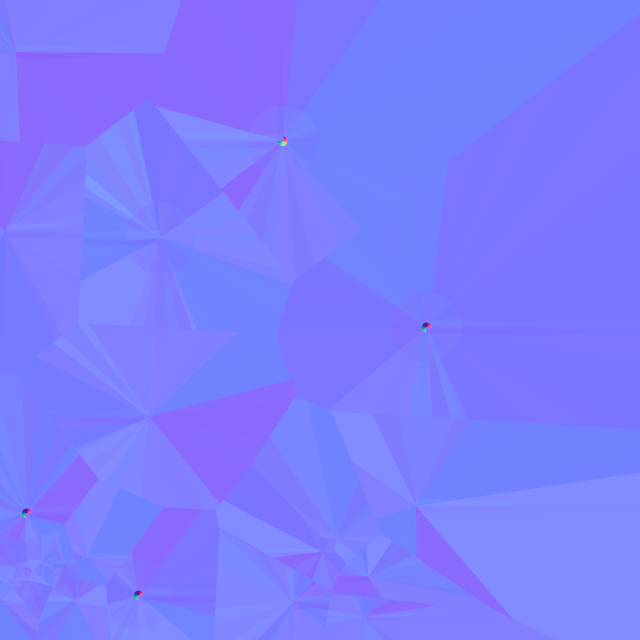
A WebGL 2 fragment shader for this texture map:

```glsl
#version 300 es
precision highp float;

uniform vec2 u_resolution;
out vec4 fragColor;

const float TAU = 6.28318;
const int BROAD_SITES = 10;
const int ALL_SITES = 21;
const int TONES = 6;
const vec3 TONE[TONES] = vec3[](
  vec3(0.51, 0.50, 1.00), vec3(0.44, 0.51, 1.00), vec3(0.48, 0.455, 1.00),
  vec3(0.51, 0.55, 1.00), vec3(0.54, 0.415, 0.99), vec3(0.49, 0.60, 0.99));
const float SHARE[TONES] = float[](0.28, 0.22, 0.19, 0.16, 0.12, 0.03);

float hash(vec2 p) {
  return fract(sin(dot(p, vec2(12.9898, 78.233))) * 43758.5453);
}

// Weighted choice of a facet tone
vec3 pickTone(float chance) {
  for (int i = 0; i < TONES; i++) {
    if (chance < SHARE[i]) return TONE[i];
    chance -= SHARE[i];
  }
  return TONE[0];
}

// Evenly spread sites leaning left, then two tight clusters near the bottom
vec2 sitePosition(int index) {
  float n = float(index);
  if (index <= BROAD_SITES) {
    return fract(0.5 + n * vec2(0.7549, 0.5698)) * vec2(0.85, 1.0);
  }
  vec2 centre = index % 3 == 0 ? vec2(0.53, 0.10) : vec2(0.07, 0.08);
  vec2 jitter = vec2(hash(vec2(n, 3.1)), hash(vec2(n, 8.7))) - 0.5;
  return centre + 0.16 * jitter;
}

int nearestSite(vec2 p) {
  int best = 1;
  float bestDistance = 9.0;
  for (int i = 1; i <= ALL_SITES; i++) {
    float d = distance(p, sitePosition(i));
    if (d < bestDistance) {
      bestDistance = d;
      best = i;
    }
  }
  return best;
}

// Index of an unevenly wide wedge around a full turn
float wedge(float turn, float count, float seed) {
  float t = turn * count;
  float k = mod(floor(t), count);
  float border = 0.1 + 0.8 * hash(vec2(k, seed));
  return mod(k + step(border, fract(t)), count);
}

// Wide facets, some of them split into fans of thin blades
vec3 facets(vec2 d, float seed, float fanChance, float blades) {
  float turn = atan(d.y, d.x) / TAU + 0.5;
  float wide = wedge(turn, 7.0, seed);
  float blade = wedge(turn, blades, seed + 0.37);
  vec3 base = pickTone(hash(vec2(wide + 2.0, seed * 1.7)));
  vec3 thin = pickTone(hash(vec2(blade + 5.0, seed * 2.3)));
  float fan = step(hash(vec2(wide, seed + 4.9)), fanChance);
  return mix(base, thin, mix(0.05, 0.42, fan));
}

// Thin rounded seam leaving the site along +x
float seamTilt(vec2 d, float width) {
  float across = d.y / width;
  float inside = step(abs(across), 1.0) * step(0.0, d.x);
  return inside * sin(across * 3.0) * exp(-7.0 * d.x);
}

// Crescent-shaped pit at the site
float crescent(vec2 d, float radius) {
  float outer = step(length(d), radius);
  float inner = step(length(d - radius * vec2(0.4, -0.5)), 0.65 * radius);
  return outer * (1.0 - inner);
}

vec3 surface(vec2 p) {
  int index = nearestSite(p);
  float seed = float(index);
  vec2 site = sitePosition(index);
  vec2 d = p - site;
  bool broad = index <= BROAD_SITES;
  float size = broad ? 1.0 : 0.5;
  float blades = broad ? 40.0 : 18.0;

  // Fans crowd the lower left; a few sites carry a disc of other facets
  float fanChance = clamp(0.75 - 0.4 * site.x - 0.4 * site.y, 0.15, 0.6);
  float discRadius = 0.055 * size * step(0.8, hash(vec2(seed, 6.2)));
  float ring = step(length(d), discRadius);
  vec3 color = facets(d, seed, fanChance, blades);
  color = mix(color, facets(d, seed + 50.0, 0.6, 24.0), 0.4 * ring);

  // Seams along the axes
  float side = hash(vec2(seed, 1.3)) < 0.5 ? -1.0 : 1.0;
  color.g += 0.04 * seamTilt(vec2(d.x * side, d.y), 0.012 * size);
  color.r += 0.025 * seamTilt(vec2(-d.y * side, d.x), 0.009 * size);

  // Steep slopes inside the pit of every third site
  if (broad && index % 3 == 1) {
    vec2 slope = vec2(d.x, -d.y) / max(length(d), 0.0001);
    vec3 steep = vec3(0.5 + 0.45 * slope, 0.6);
    color = mix(color, steep, crescent(d * side, 0.0075));
  }
  return color;
}

void main() {
  // Nine samples per pixel smooth every edge
  vec3 sum = vec3(0.0);
  for (int i = 0; i < 9; i++) {
    vec2 offset = (vec2(i % 3, i / 3) - 1.0) / 3.0;
    sum += surface((gl_FragCoord.xy + offset) / u_resolution);
  }
  fragColor = vec4(sum / 9.0, 1.0);
}
```
